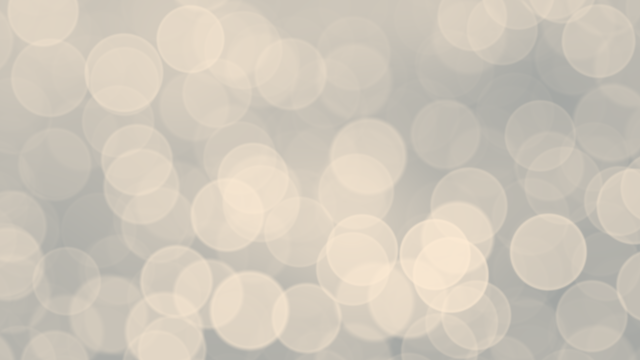
Reproduce this background procedurally as a WebGL 1 fragment shader.

```glsl
precision highp float;

uniform vec2 u_resolution;

const int LAYERS = 6;
const float CELL = 0.24;
const vec3 SHADE = vec3(0.620, 0.635, 0.628);
const vec3 CREAM = vec3(0.995, 0.922, 0.830);

vec3 hash3(vec3 p) {
  p = fract(p * vec3(0.1031, 0.1030, 0.0973));
  p += dot(p, p.yxz + 33.33);
  return fract((p.xxy + p.yxx) * p.zyx);
}

float valueNoise(vec2 p, float seed) {
  vec2 cell = floor(p);
  vec2 f = fract(p);
  vec2 w = f * f * (3.0 - 2.0 * f);
  float a = hash3(vec3(cell, seed)).x;
  float b = hash3(vec3(cell + vec2(1.0, 0.0), seed)).x;
  float c = hash3(vec3(cell + vec2(0.0, 1.0), seed)).x;
  float d = hash3(vec3(cell + vec2(1.0, 1.0), seed)).x;
  return mix(mix(a, b, w.x), mix(c, d, w.x), w.y);
}

float glow(vec2 p, vec2 center, vec2 spread) {
  vec2 q = (p - center) / spread;
  return exp(-dot(q, q));
}

// Diffuse light behind the discs: warm upper left and lower middle.
float ambientLight(vec2 p) {
  float light = 0.06;
  light += 0.46 * glow(p, vec2(0.30, 0.95), vec2(0.62, 0.42));
  light += 0.30 * glow(p, vec2(1.10, 0.98), vec2(0.42, 0.30));
  light += 0.42 * glow(p, vec2(0.92, 0.36), vec2(0.50, 0.22));
  light += 0.16 * (valueNoise(p * 4.0, 71.0) - 0.5);
  return clamp(light, 0.0, 1.0);
}

// How strongly discs shine around a point.
float discStrength(vec2 p) {
  float upper = 0.30 * glow(p, vec2(0.35, 0.90), vec2(0.65, 0.40));
  float lower = 1.10 * glow(p, vec2(0.88, 0.28), vec2(0.68, 0.24));
  return 0.48 + upper + lower;
}

// Flat disc with a faint bright rim.
float bokehDisc(vec2 offset, float radius, float softness) {
  float d = length(offset);
  float body = 1.0 - smoothstep(radius - softness, radius + softness, d);
  float rim = smoothstep(radius * 0.88, radius * 0.98, d);
  return body * (0.92 + 0.28 * rim);
}

// Fraction of shade left after one layer of scattered discs.
float layerShade(vec2 p, float seed) {
  vec2 home = floor(p / CELL);
  float shade = 1.0;
  for (int y = -1; y <= 1; y++) {
    for (int x = -1; x <= 1; x++) {
      vec2 id = home + vec2(float(x), float(y));
      vec3 place = hash3(vec3(id + 17.0, seed));
      vec3 look = hash3(vec3(id + 59.0, seed + 31.0));
      vec2 center = (id + place.xy) * CELL;
      float radius = mix(0.094, 0.110, place.z);
      float softness = mix(0.004, 0.014, look.y * look.y);
      float opacity = 0.045 + 0.52 * pow(look.x, 4.0);
      opacity = min(opacity * discStrength(center), 0.75);
      shade *= 1.0 - opacity * bokehDisc(p - center, radius, softness);
    }
  }
  return shade;
}

void main() {
  vec2 p = gl_FragCoord.xy / u_resolution.y;
  float shade = 1.0 - ambientLight(p);
  for (int i = 0; i < LAYERS; i++) {
    shade *= layerShade(p, 7.0 + 13.37 * float(i));
  }
  gl_FragColor = vec4(mix(CREAM, SHADE, shade), 1.0);
}
```
